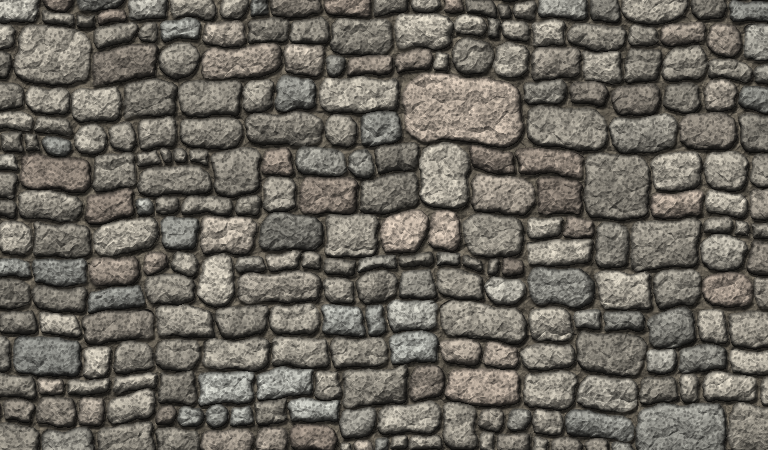
Give the GLSL for this texture, as a WebGL 2 fragment shader.

```glsl
#version 300 es
precision highp float;
// Dry rubble wall: jittered courses are cut again and again into uneven blocks,
// each block holds a rounded, wobbly stone. Cellular relief gives the rough
// faces, which are lit from the upper left over narrow, recessed mortar.

#define COURSE vec2(0.35, 0.166) // size of a block before cutting
#define GAP 0.0030               // half width of a joint
#define WOBBLE 0.0032            // unevenness of the stone outlines
#define RIM 0.015                // width of the rounded stone edge
#define BULGE 0.009              // doming of the stone faces
#define ROUGH 0.27               // slope of the surface relief
#define LIGHT vec3(-0.25, 0.60, 0.76)
#define EXPOSURE 1.04
#define STONE_TONE vec3(1.0, 0.965, 0.89)
#define RUST_TONE vec3(1.0, 0.92, 0.84)
#define SLATE_TONE vec3(0.97, 0.975, 0.935)
#define MORTAR_COLOR vec3(0.40, 0.375, 0.33)

uniform vec2 u_resolution;
out vec4 fragColor;

struct Stone { float dist; vec2 offset; vec2 halfSize; vec2 id; };

vec2 hash2(vec2 p) {
  vec3 a = fract(p.xyx * vec3(0.1031, 0.1030, 0.0973));
  a += dot(a, a.yzx + 33.33);
  return fract((a.xx + a.yz) * a.zy);
}

// Squared distance to the nearest scattered point
float cellular(vec2 p) {
  vec2 cell = floor(p), f = p - cell;
  float nearest = 2.0;
  for (int y = -1; y <= 1; y++)
    for (int x = -1; x <= 1; x++) {
      vec2 g = vec2(x, y);
      vec2 r = g + hash2(cell + g + 71.0) - f;
      nearest = min(nearest, dot(r, r));
    }
  return nearest;
}

vec2 waves(vec2 p) {
  return 0.5 * sin(p.yx * vec2(1.0, 1.2) + vec2(1.0, 4.0))
       + 0.3 * sin(p.yx * 2.3 + p * 1.1 + vec2(5.0, 2.0))
       + 0.2 * sin(p.yx * 4.1 - p * 2.3);
}

// Jittered interval around x: start, end, index
float edgeAt(float i, float seed) {
  return i + 0.5 * (hash2(vec2(i + 40.0, seed)).x - 0.5);
}
vec3 span(float x, float seed) {
  float i = floor(x);
  i += step(edgeAt(i + 1.0, seed), x) - step(x, edgeAt(i, seed));
  return vec3(edgeAt(i, seed), edgeAt(i + 1.0, seed), i);
}

Stone stoneAt(vec2 p) {
  // Bend the courses, then find the starting block
  p += 0.008 * waves(p * 17.0);
  p.y += 0.010 * sin(p.x * 4.3 + 1.0) + 0.004 * sin(p.x * 11.0);
  vec3 row = span(p.y / COURSE.y, 7.0);
  vec3 col = span(p.x / COURSE.x + 0.37 * row.z, row.z + 90.0);
  vec2 lo = vec2(col.x - 0.37 * row.z, row.x) * COURSE;
  vec2 hi = vec2(col.y - 0.37 * row.z, row.y) * COURSE;
  vec2 id = vec2(col.z, row.z) * 17.0 + 300.0;

  // Cut the block into stones
  for (int i = 0; i < 5; i++) {
    vec2 size = hi - lo, h = hash2(id + 3.0);
    bool wide = size.x > mix(1.75, 2.8, h.x) * size.y;
    if (!wide && (size.y < 0.102 || h.x < 0.2)) break;
    vec2 axis = wide ? vec2(1, 0) : vec2(0, 1);
    vec2 cut = mix(lo, hi, mix(0.29, 0.68, h.y));
    float side = step(dot(cut, axis), dot(p, axis));
    lo = mix(lo, cut, axis * side);
    hi = mix(hi, cut, axis * (1.0 - side));
    id += vec2(53.0, 31.0) * (side + 1.0) + float(i) * 7.0;
  }

  // Rounded, slightly turned box with a wavy outline
  vec2 q = p - 0.5 * (lo + hi), r = hash2(id + 11.0);
  q += (r.x - 0.5) * 0.12 * vec2(-q.y, q.x);
  vec2 halfSize = 0.5 * (hi - lo) - GAP;
  float radius = min(halfSize.x, halfSize.y) * mix(0.3, 0.85, r.y);
  vec2 b = abs(q) - halfSize + radius;
  float d = length(max(b, 0.0)) + min(max(b.x, b.y), 0.0) - radius;
  vec2 w = waves(p * 75.0 + r * 40.0);
  return Stone(d + WOBBLE * (w.x + 0.5 * w.y), q, halfSize, id);
}

float roughness(vec2 p) {
  p += 0.006 * waves(p * 60.0);
  mat2 turn = mat2(0.8, 0.6, -0.6, 0.8);
  vec2 a = turn * p, b = turn * a;
  return ROUGH * (cellular(b * 62.0) / 62.0 - 1.1 * cellular(p * vec2(22, 27)) / 25.0
       + 0.9 * cellular(a * 135.0) / 135.0);
}

float height(vec2 p) {
  Stone s = stoneAt(p);
  float t = clamp(-s.dist / RIM, 0.0, 1.0);
  vec2 l = s.offset / s.halfSize, tilt = hash2(s.id + 23.0) - 0.5;
  float body = 0.65 * RIM + BULGE * (1.0 - 0.6 * dot(l, l)) + 0.4 * dot(s.offset, tilt);
  return sqrt(t * (2.0 - t)) * body + roughness(p);
}

void main() {
  vec2 p = gl_FragCoord.xy / u_resolution.y;
  float pixel = 1.0 / u_resolution.y;
  Stone s = stoneAt(p);

  // Surface slope and light
  vec2 e = vec2(0.002, 0.0);
  float h = height(p);
  vec2 slope = vec2(height(p + e.xy) - h, height(p + e.yx) - h) / e.x;
  float diffuse = max(dot(normalize(vec3(-slope, 1.0)), normalize(LIGHT)), 0.0);
  float shade = 0.36 + 0.86 * diffuse;

  // Stone colour with stains and small pits
  vec2 r = hash2(s.id + 5.0), k = hash2(s.id + 47.0);
  vec3 tone = mix(STONE_TONE, RUST_TONE, smoothstep(0.72, 1.0, r.x));
  tone = mix(tone, SLATE_TONE, 1.0 - smoothstep(0.0, 0.28, r.x));
  vec2 stain = waves(p * 48.0 + k * 30.0 + 2.0 * waves(p * 90.0));
  float pits = smoothstep(0.015, 0.13, cellular(p * 88.0 + 9.0));
  vec3 stone = tone * mix(0.47, 0.66, r.y) * (1.0 + 0.17 * stain.x);
  stone *= mix(0.76, 1.0, pits) * mix(0.55, 1.0, smoothstep(0.0, 0.009, -s.dist));

  // Mortar lies in the shadow of the stones above
  float above = stoneAt(p + vec2(-0.003, 0.008)).dist;
  float shadow = 1.0 - smoothstep(-0.003, 0.004, above);
  vec3 mortar = MORTAR_COLOR * mix(1.0, 0.36, shadow) * (0.9 + 0.2 * stain.y);

  float mask = 1.0 - smoothstep(-pixel, pixel, s.dist);
  fragColor = vec4(mix(mortar, stone, mask) * shade * EXPOSURE, 1.0);
}
```
